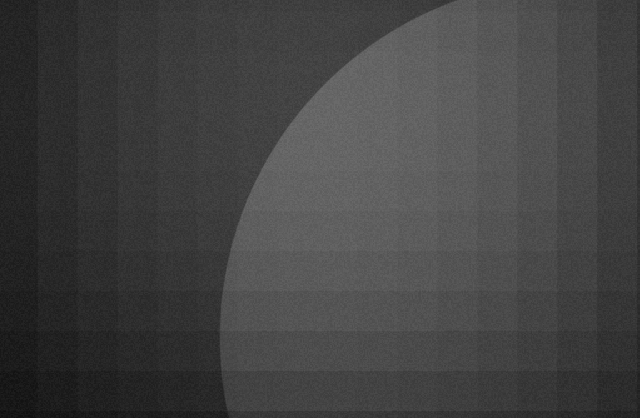
Give the GLSL for this background, as a Shadertoy shader.

```glsl
// Dark grey stepped tiles with a soft vignette, a large pale disc and fine grain.

// All lengths are in units of the canvas height.
const float TILE_SIZE = 0.0956;
const vec2 TILE_ORIGIN = vec2(-0.0040, 0.0179);
const vec2 LIGHT_CENTER = vec2(0.770, 0.740);
const vec2 LIGHT_FALLOFF = vec2(0.83, 0.82);
const float BASE_GREY = 0.265;
const vec2 DISC_CENTER = vec2(1.3825, 0.193);
const float DISC_RADIUS = 0.8566;
const float DISC_GAIN = 1.36;
const float DISC_LIFT = 0.04;
const float GRAIN_ROWS = 334.0;
const float GRAIN_AMOUNT = 0.045;

float hash(vec2 p) {
    vec3 q = fract(vec3(p.xyx) * 0.1031);
    q += dot(q, q.yzx + 33.33);
    return fract((q.x + q.y) * q.z);
}

// Center of the tile that holds p, with a pixel-wide blend at each border
vec2 tileCenter(vec2 p, float pixel) {
    vec2 grid = (p - TILE_ORIGIN) / TILE_SIZE;
    vec2 blend = smoothstep(1.0 - pixel / TILE_SIZE, 1.0, fract(grid));
    return (floor(grid) + blend + 0.5) * TILE_SIZE + TILE_ORIGIN;
}

// Separable quadratic falloff around the light
float vignette(vec2 p) {
    vec2 offset = p - LIGHT_CENTER;
    vec2 light = max(1.0 - LIGHT_FALLOFF * offset * offset, 0.0);
    return light.x * light.y;
}

void mainImage(out vec4 fragColor, in vec2 fragCoord) {
    vec2 uv = fragCoord / iResolution.y;
    float pixel = 1.0 / iResolution.y;

    // Tiled backdrop
    float grey = BASE_GREY * vignette(tileCenter(uv, pixel));

    // Pale disc
    float discDistance = length(uv - DISC_CENTER) - DISC_RADIUS;
    float disc = 1.0 - smoothstep(-pixel, pixel, discDistance);
    grey = mix(grey, grey * DISC_GAIN + DISC_LIFT, disc);

    // Film grain
    grey += (hash(floor(uv * GRAIN_ROWS)) - 0.5) * GRAIN_AMOUNT;

    fragColor = vec4(vec3(grey), 1.0);
}
```
